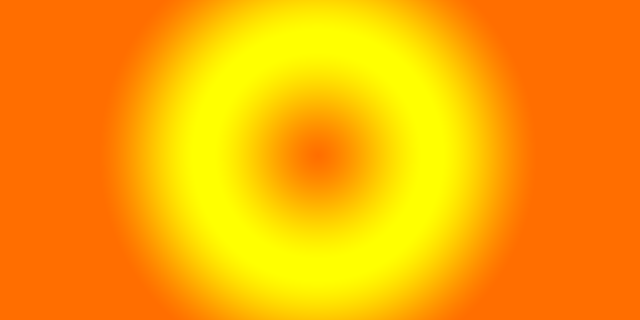
Reproduce this background procedurally as a WebGL 2 fragment shader.

```glsl
#version 300 es
precision highp float;
// A soft yellow ring glowing on a flat orange ground.
// The distance to the ring's centre drives two eased ramps: one rises from
// the orange core to the yellow band, the other falls back to the ground.

uniform vec2 u_resolution;
out vec4 fragColor;

const vec3 ORANGE = vec3(1.0, 0.43, 0.0);
const vec3 YELLOW = vec3(1.0, 1.0, 0.0);

// Lengths are in units of the canvas height.
const vec2 RING_CENTRE = vec2(-0.006, 0.014);
const float BAND_INNER = 0.323;
const float BAND_OUTER = 0.391;
const float GLOW_END = 0.685;

// Ramp from 0 to 1, halfway between a straight line and a smoothstep.
float softRamp(float start, float end, float x) {
    float t = clamp((x - start) / (end - start), 0.0, 1.0);
    return mix(t, smoothstep(0.0, 1.0, t), 0.5);
}

// Strength of a ring that is dark at its core, full on its band and fades out.
float ringGlow(float radius, float inner, float outer, float end) {
    return softRamp(0.0, inner, radius) * (1.0 - softRamp(outer, end, radius));
}

void main() {
    // Centred coordinates, y from -0.5 to 0.5
    vec2 p = (gl_FragCoord.xy - 0.5 * u_resolution) / u_resolution.y;

    float radius = length(p - RING_CENTRE);
    float glow = ringGlow(radius, BAND_INNER, BAND_OUTER, GLOW_END);

    fragColor = vec4(mix(ORANGE, YELLOW, glow), 1.0);
}
```
